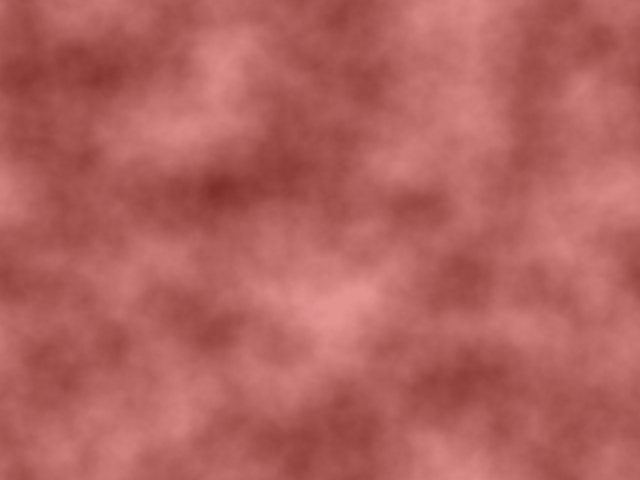
Reproduce this texture procedurally as a WebGL 1 fragment shader.

```glsl
precision highp float;
// Soft, cloudy rose-red mottling from tiling fractal gradient noise.

uniform vec2 u_resolution;

const vec3 DARK_RED = vec3(0.500, 0.190, 0.168);
const vec3 LIGHT_ROSE = vec3(0.885, 0.575, 0.565);
const vec2 BASE_CELLS = vec2(5.0, 4.0); // whole cells across the canvas
const int OCTAVES = 6;
const float GAIN = 0.48;                // amplitude ratio between octaves
const float CONTRAST = 0.71;
const float BALANCE = 0.515;            // mean position between the colours
const float SEED = 11.0;
const float TAU = 6.2831853;

float hash(vec3 p) {
  p = fract(p * vec3(0.1031, 0.1030, 0.0973));
  p += dot(p, p.yzx + 33.33);
  return fract((p.x + p.y) * p.z);
}

// Slope of the unit gradient at a wrapped lattice corner, towards the offset.
float cornerSlope(vec2 corner, vec2 offset, vec2 period, float seed) {
  float angle = TAU * hash(vec3(mod(corner, period), seed));
  return dot(vec2(cos(angle), sin(angle)), offset);
}

// Gradient noise that repeats after a whole number of cells.
float gradientNoise(vec2 p, vec2 period, float seed) {
  vec2 cell = floor(p);
  vec2 f = p - cell;
  vec2 fade = f * f * f * (f * (f * 6.0 - 15.0) + 10.0);
  vec2 right = vec2(1.0, 0.0);
  vec2 up = vec2(0.0, 1.0);
  float bottom = mix(cornerSlope(cell, f, period, seed),
                     cornerSlope(cell + right, f - right, period, seed), fade.x);
  float top = mix(cornerSlope(cell + up, f - up, period, seed),
                  cornerSlope(cell + 1.0, f - 1.0, period, seed), fade.x);
  return mix(bottom, top, fade.y);
}

// Sum of octaves; each lattice is shifted so that their zeros do not line up.
float cloudNoise(vec2 uv) {
  float sum = 0.0;
  float amplitude = 1.0;
  vec2 cells = BASE_CELLS;
  for (int i = 0; i < OCTAVES; i++) {
    float octave = float(i);
    vec2 shift = octave * vec2(0.37, 0.61);
    sum += amplitude * gradientNoise(uv * cells + shift, cells, SEED + 7.0 * octave);
    amplitude *= GAIN;
    cells *= 2.0;
  }
  return sum;
}

void main() {
  vec2 uv = gl_FragCoord.xy / u_resolution;
  float tone = clamp(BALANCE + CONTRAST * cloudNoise(uv), 0.0, 1.0);
  gl_FragColor = vec4(mix(DARK_RED, LIGHT_ROSE, tone), 1.0);
}
```
